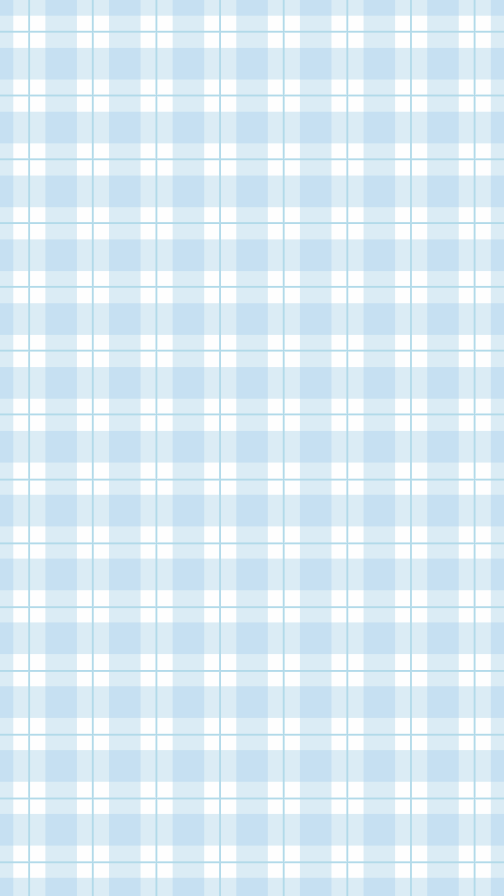
A WebGL 1 fragment shader for this pattern:

```glsl
precision highp float;

uniform vec2 u_resolution;

// Distance to the nearest repeat of a centre, in repeats
vec2 repeatDistance(vec2 p, vec2 centre) {
  return abs(fract(p - centre + 0.5) - 0.5);
}

// Smoothed stripe coverage on each axis
vec2 stripe(vec2 dist, float halfWidth, vec2 pixel) {
  return clamp((halfWidth - dist) / pixel + 0.5, 0.0, 1.0);
}

void main() {
  // Canvas widths, measured from the top left
  vec2 uv = vec2(gl_FragCoord.x, u_resolution.y - gl_FragCoord.y) / u_resolution.x;
  vec2 bandCount = vec2(7.92, 7.895);
  vec2 lineCount = vec2(7.92, 7.902);

  // Wide bands, overlapping into three tones
  vec2 bands = stripe(repeatDistance(uv * bandCount, vec2(0.961, 0.998)),
                      0.248, bandCount / u_resolution.x);
  vec3 white = vec3(0.995, 0.998, 0.998);
  vec3 pale = vec3(0.857, 0.926, 0.961);
  vec3 blue = vec3(0.776, 0.880, 0.949);
  vec3 color = mix(mix(white, pale, bands.x), mix(pale, blue, bands.x), bands.y);

  // Thin lines, with the lower rows set slightly further down
  vec2 lineCentre = vec2(0.458, 0.4975 + 0.022 * step(0.885, uv.y));
  vec2 lines = stripe(repeatDistance(uv * lineCount, lineCentre),
                      0.0147, lineCount / u_resolution.x);
  color = mix(color, vec3(0.70, 0.855, 0.915), max(lines.x, lines.y));

  gl_FragColor = vec4(color, 1.0);
}
```
